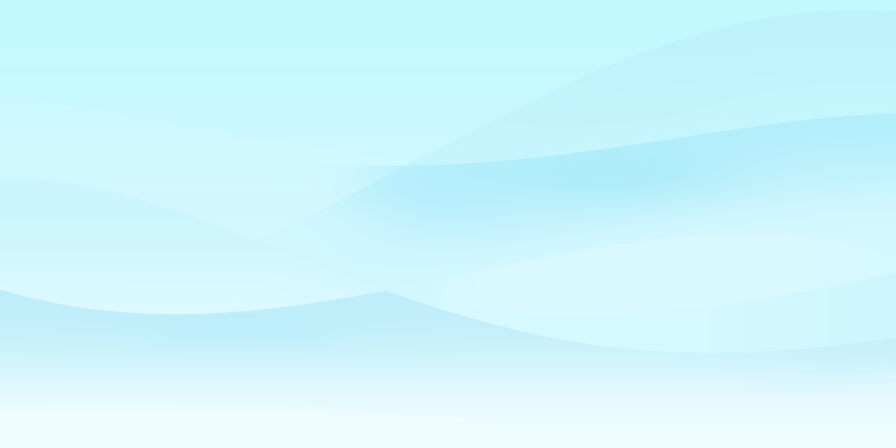
A Shadertoy shader for this background:

```glsl
// Pale aqua background of overlapping translucent waves fading into white mist.

const vec3 SKY   = vec3(0.760, 0.975, 1.000);
const vec3 MIST  = vec3(0.835, 0.970, 1.000);
const vec3 HAZE  = vec3(0.745, 0.945, 0.978);
const vec3 AQUA  = vec3(0.700, 0.930, 0.985);
const vec3 DEEP  = vec3(0.655, 0.915, 0.965);
const vec3 WATER = vec3(0.750, 0.932, 0.980);
const vec3 FOAM  = vec3(0.865, 0.980, 1.000);
const vec3 WHITE = vec3(0.930, 0.990, 1.000);

// Smooth quartic through five heights at x = 0, 1/4, 1/2, 3/4 and 1.
float curve(float x, float h0, float h1, float h2, float h3, float h4) {
    float t = 4.0 * x;
    float d1 = h1 - h0;
    float d2 = h2 - 2.0 * h1 + h0;
    float d3 = h3 - 3.0 * h2 + 3.0 * h1 - h0;
    float d4 = h4 - 4.0 * h3 + 6.0 * h2 - 4.0 * h1 + h0;
    return h0 + t * (d1 + (t - 1.0) / 2.0 * (d2 + (t - 2.0) / 3.0
              * (d3 + (t - 3.0) / 4.0 * d4)));
}

// Antialiased coverage of the area where depth is positive.
float below(float depth) {
    float soft = 0.8 / iResolution.y;
    return smoothstep(-soft, soft, depth);
}

// Coverage that is strongest at the crest and vanishes at the given reach.
float fadingWave(float depth, float reach) {
    return below(depth) * (1.0 - smoothstep(0.0, reach, depth));
}

// Soft elliptical spot.
float glow(vec2 p, vec2 center, vec2 radius) {
    vec2 q = (p - center) / radius;
    return exp(-dot(q, q));
}

void mainImage(out vec4 fragColor, in vec2 fragCoord) {
    vec2 p = fragCoord / iResolution.xy;

    // Depth under each crest line
    float veil   = curve(p.x, 0.790, 0.708, 0.620, 0.520, 0.420) - p.y;
    float rise   = curve(p.x, 0.375, 0.435, 0.680, 0.906, 0.974) - p.y;
    float swell  = curve(p.x, 0.790, 0.661, 0.633, 0.690, 0.747) - p.y;
    float slope  = curve(p.x, 0.604, 0.490, 0.305, 0.214, 0.245) - p.y;
    float trough = curve(p.x, 0.354, 0.302, 0.380, 0.469, 0.427) - p.y;
    float inner  = curve(p.x, 0.505, 0.414, 0.315, 0.307, 0.391) - p.y;
    float shore  = curve(p.x, 0.099, 0.099, 0.070, 0.026, 0.000) - p.y;

    float left  = 1.0 - smoothstep(0.25, 0.52, p.x);
    float right = smoothstep(0.44, 0.56, p.x);

    // Sky and the faint veil at upper left
    vec3 color = mix(MIST, SKY, smoothstep(0.45, 0.95, p.y));
    color = mix(color, MIST, 0.3 * below(veil) * left);

    // Large rising wave
    float riseFade = fadingWave(rise, 0.45) * mix(0.12, 0.75, smoothstep(0.2, 0.8, p.x));
    color = mix(color, HAZE, riseFade);

    // Blue swell with a deeper core
    float swellFade = fadingWave(swell, 0.27) * smoothstep(0.34, 0.52, p.x);
    color = mix(color, AQUA, 0.9 * swellFade);
    color = mix(color, AQUA, 0.5 * below(rise) * glow(p, vec2(0.46, 0.58), vec2(0.09, 0.06)));
    color = mix(color, DEEP, 0.6 * below(swell) * glow(p, vec2(0.69, 0.61), vec2(0.12, 0.06)));

    // Left slope, brightening toward the trough
    vec3 slopeColor = mix(FOAM, HAZE, 0.65 * smoothstep(0.30, 0.55, p.y));
    color = mix(color, slopeColor, 0.85 * below(slope) * left);

    // Pale lens on the right and its inner fold
    color = mix(color, FOAM, 0.6 * below(trough) * right * (1.0 - smoothstep(0.85, 1.05, p.x)));
    color = mix(color, mix(MIST, HAZE, 0.45 * smoothstep(0.75, 1.0, p.x)),
                0.75 * below(inner) * right);

    // Lower water under both crests, dissolving into white
    float waterDepth = min(slope, trough);
    vec3 waterColor = mix(WHITE, WATER, smoothstep(0.02, 0.33, p.y));
    color = mix(color, waterColor, below(waterDepth));
    color = mix(color, AQUA, 0.4 * below(waterDepth) * glow(p, vec2(0.27, 0.27), vec2(0.14, 0.05)));
    color = mix(color, WATER, 0.35 * fadingWave(waterDepth, 0.12) * smoothstep(0.75, 1.0, p.x));

    // Foam at the bottom
    color = mix(color, WHITE, 0.65 * below(shore));

    fragColor = vec4(color, 1.0);
}
```
